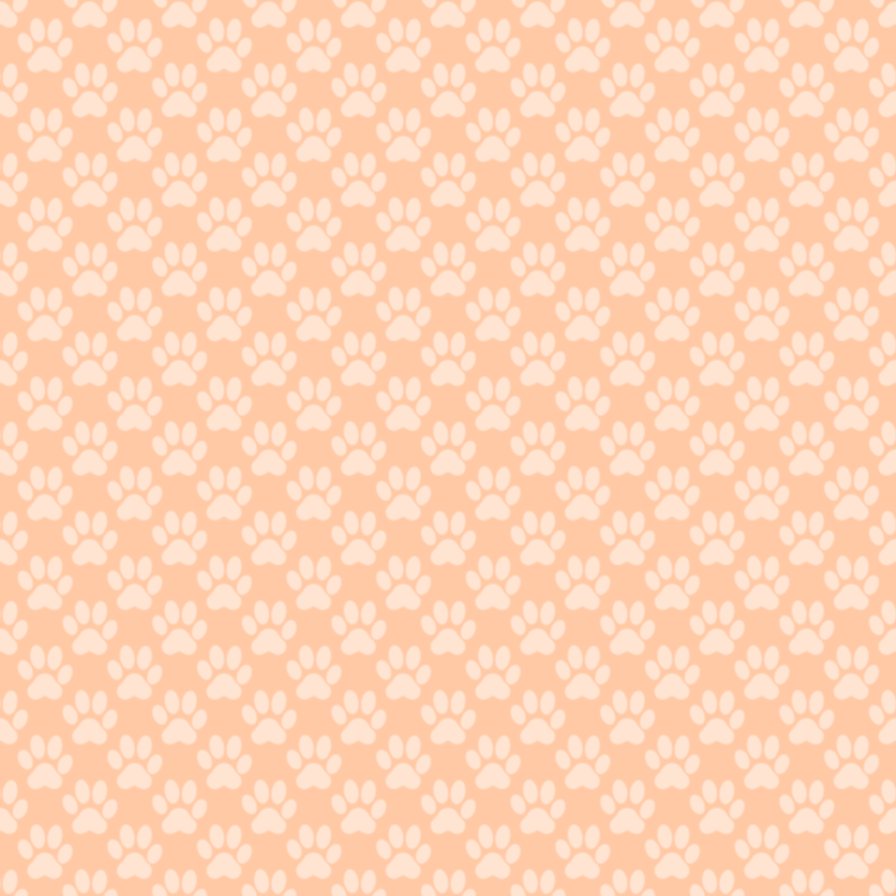
This pattern is drawn by a Shadertoy shader. Its source:

```glsl
#define REPEATS 10.0
#define GROUND vec3(1.00, 0.79, 0.65)
#define PAW vec3(1.00, 0.895, 0.825)
#define SOFTNESS 0.02
#define PAD_BLEND 0.06
#define INNER_TOE vec2(0.080, 0.134)
#define OUTER_TOE vec2(0.075, 0.114)
#define INNER_TILT 0.17
#define OUTER_TILT 0.42

float smoothUnion(float a, float b, float k) {
    float h = max(k - abs(a - b), 0.0) / k;
    return min(a, b) - 0.25 * k * h * h;
}

// Approximate distance to an ellipse whose long axis leans right by tilt
float toe(vec2 p, vec2 radii, float tilt) {
    float c = cos(tilt), s = sin(tilt);
    vec2 q = vec2(c * p.x - s * p.y, s * p.x + c * p.y);
    float scaled = length(q / radii);
    float slope = length(q / (radii * radii));
    return scaled * (scaled - 1.0) / max(slope, 1e-3);
}

// Domed heel pad with two rounded lobes at its base
float pad(vec2 p) {
    float dome = length(p - vec2(0.0, -0.139)) - 0.122;
    float lobes = length(vec2(abs(p.x) - 0.104, p.y + 0.217)) - 0.090;
    return smoothUnion(dome, lobes, PAD_BLEND);
}

// Paw print turned slightly clockwise, in units of one repeat
float paw(vec2 p) {
    float d = pad(p);
    d = min(d, toe(p - vec2(-0.217, 0.022), OUTER_TOE, -OUTER_TILT));
    d = min(d, toe(p - vec2(-0.080, 0.165), INNER_TOE, -INNER_TILT));
    d = min(d, toe(p - vec2(0.112, 0.158), INNER_TOE, INNER_TILT));
    return min(d, toe(p - vec2(0.226, -0.030), OUTER_TOE, OUTER_TILT));
}

void mainImage(out vec4 fragColor, in vec2 fragCoord) {
    vec2 grid = fragCoord / iResolution.xy * REPEATS;

    // Two interleaved lattices: cell centres and cell corners
    float d = min(paw(fract(grid) - 0.5), paw(fract(grid + 0.5) - 0.5));

    // Soft edge, never narrower than a pixel
    float pixel = REPEATS / min(iResolution.x, iResolution.y);
    float edge = max(SOFTNESS, 0.75 * pixel);
    float cover = 1.0 - smoothstep(-edge, edge, d);
    fragColor = vec4(mix(GROUND, PAW, cover), 1.0);
}
```
